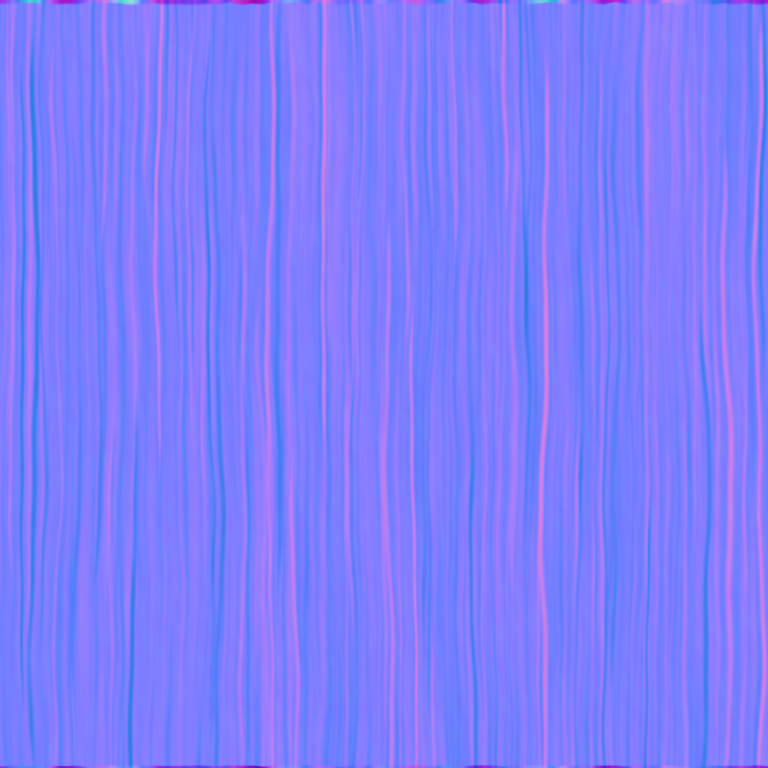
This texture map is drawn by a WebGL 1 fragment shader. Its source:

```glsl
precision highp float;
// Tangent-space normal map of fine vertical wood grain with wavy grooves and ridges.

uniform vec2 u_resolution;

float hash(vec2 p) {
  return fract(sin(dot(p, vec2(41.3, 289.1))) * 43758.55);
}

// Smooth value noise in 0..1
float noise(vec2 p) {
  vec2 cell = floor(p), f = fract(p);
  f = f * f * (3.0 - 2.0 * f);
  float low = mix(hash(cell), hash(cell + vec2(1.0, 0.0)), f.x);
  float high = mix(hash(cell + vec2(0.0, 1.0)), hash(cell + vec2(1.0, 1.0)), f.x);
  return mix(low, high, f.y);
}

// Sideways slope of scattered long strands, one per column cell
float strands(vec2 p, float columns, float strength) {
  float slope = 0.0;
  float column = floor(p.x * columns);
  for (int i = -1; i <= 1; i++) {
    float id = column + float(i);
    vec2 key = vec2(id, columns);
    float phase = 6.283 * hash(key + 0.3);
    float center = (id + 0.15 + 0.7 * hash(key)) / columns
                 + 0.0025 * sin(p.y * 7.0 + phase) + 0.0012 * sin(p.y * 19.0 - phase);

    // Each strand has its own span and tapers at both ends
    float start = mix(-0.7, 0.8, hash(key + 1.7));
    float end = start + mix(0.5, 1.3, hash(key + 3.1));
    float taper = smoothstep(start, start + 0.1, p.y) * (1.0 - smoothstep(end - 0.1, end, p.y));

    // A narrow core with a faint opposite halo
    float width = mix(0.0021, 0.0036, hash(key + 5.9)) * mix(0.6, 1.0, taper);
    float d = (p.x - center) / width;
    float profile = exp(-d * d) - 0.22 * exp(-d * d / 7.0);
    float side = hash(key + 7.3) < 0.5 ? -1.0 : 1.0;
    slope += side * strength * mix(0.5, 1.25, hash(key + 9.7)) * taper * profile;
  }
  return slope;
}

// Fine streaks, stretched along the grain
float streaks(vec2 p) {
  return 0.09 * (noise(vec2(p.x * 65.0, p.y * 2.5)) - 0.5)
       + 0.29 * (noise(vec2(p.x * 150.0 + 9.0, p.y * 3.5)) - 0.5)
       + 0.28 * (noise(vec2(p.x * 250.0 + 31.0, p.y * 5.0)) - 0.5);
}

// Broken patches along a border, fading inwards over the given depth
float border(float dist, float x, float depth) {
  float reach = depth * (0.5 + 0.7 * noise(vec2(x * 70.0, depth * 900.0)));
  return 1.0 - smoothstep(reach * 0.3, reach, dist);
}

void main() {
  vec2 uv = gl_FragCoord.xy / u_resolution;

  // Shared bending keeps neighbouring fibres parallel
  vec2 p = uv;
  p.x += 0.0025 * sin(uv.y * 8.0 + uv.x * 9.0)
       + 0.0015 * sin(uv.y * 17.0 - uv.x * 23.0)
       + 0.0006 * sin(uv.y * 43.0 + uv.x * 31.0);

  vec2 slope = vec2(-0.015 + streaks(p), -0.012);
  slope.x += strands(p, 27.0, 0.72) + strands(p, 43.0, 0.38) + strands(p, 71.0, 0.24);
  slope.y += 0.05 * (noise(vec2(p.x * 150.0, p.y * 45.0 + p.x * 60.0)) - 0.5);

  // Crumpled rims at the top and bottom
  float top = border(1.0 - uv.y, uv.x, 0.008);
  float bottom = border(uv.y, uv.x, 0.005);
  float patches = noise(vec2(uv.x * 24.0, 4.0)) - 0.5;
  float crumple = noise(vec2(uv.x * 75.0, 8.0)) - 0.5;
  float bump = 9.0 * patches * abs(patches);
  slope += top * vec2(1.2 * crumple - 0.3 * bump, bump - 0.1);
  slope += bottom * vec2(crumple, min(bump, 0.2) - 0.1);

  vec3 normal = normalize(vec3(slope, 1.0));
  gl_FragColor = vec4(0.5 + 0.5 * normal, 1.0);
}
```
